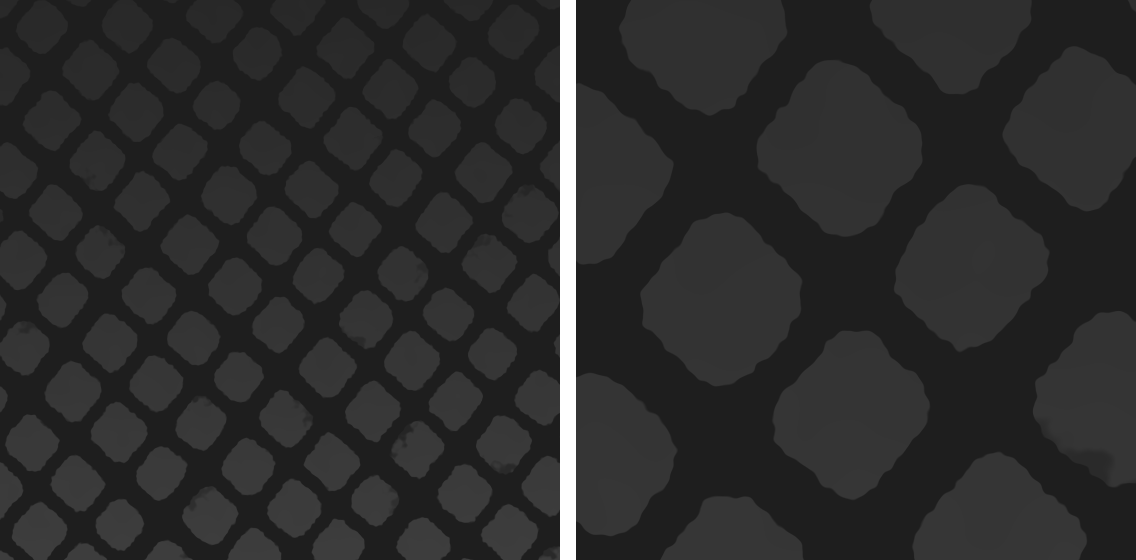
Left, the full canvas; right, a detail of the centre.
Reproduce this pattern procedurally as a WebGL 1 fragment shader.

```glsl
precision highp float;
// Slanted dark mesh with rounded openings over a soft grey gradient, lightly smudged.

uniform vec2 u_resolution;

float hash(vec2 p) {
    p = fract(p * vec2(0.1731, 0.2317) + 0.37);
    p += dot(p, p.yx + 21.37);
    return fract(p.x * p.y * 47.3);
}

vec2 gradientAt(vec2 cell) {
    float angle = 6.2832 * hash(cell);
    return vec2(cos(angle), sin(angle));
}

float gradientNoise(vec2 p) {
    vec2 i = floor(p), f = fract(p);
    vec2 u = f * f * f * (f * (f * 6.0 - 15.0) + 10.0);
    vec2 e = vec2(1.0, 0.0);
    float low = mix(dot(gradientAt(i), f), dot(gradientAt(i + e), f - e), u.x);
    float high = mix(dot(gradientAt(i + e.yx), f - e.yx), dot(gradientAt(i + 1.0), f - 1.0), u.x);
    return mix(low, high, u.y);
}

float roundedBox(vec2 p, vec2 halfSize, float radius) {
    vec2 d = abs(p) - halfSize + radius;
    return length(max(d, 0.0)) + min(max(d.x, d.y), 0.0) - radius;
}

// Canvas position to mesh coordinates, one unit per opening
vec2 toMesh(vec2 p) {
    vec2 across = vec2(0.0819, -0.0740), up = vec2(0.0698, 0.0876);
    vec2 d = p - vec2(0.634, 0.590);
    float area = across.x * up.y - across.y * up.x;
    return vec2(d.x * up.y - d.y * up.x, across.x * d.y - across.y * d.x) / area;
}

void main() {
    float scale = min(u_resolution.x, u_resolution.y);
    vec2 p = gl_FragCoord.xy / scale;
    vec2 mesh = toMesh(p);
    vec2 id = floor(mesh + 0.5);

    // Every third opening is narrower and followed by a thicker strand
    vec2 wide = step(0.5, mod(id, 3.0));
    vec2 jitter = vec2(hash(id + 3.0), hash(id + 17.0)) - 0.5;
    vec2 local = mesh - id - 0.05 * wide - 0.025 * jitter;
    vec2 halfSize = 0.345 + 0.038 * wide + 0.02 * jitter.yx;

    // Ragged opening outline
    float ragged = 0.035 * gradientNoise(p * 38.0) + 0.03 * gradientNoise(p * 115.0);
    float radius = 0.15 + 0.09 * hash(id + 31.0);
    float edge = roundedBox(local, halfSize, radius) + ragged;
    float blur = 9.0 / scale;
    float opening = 1.0 - smoothstep(-blur, blur, edge);

    // Smudges on one side of some openings, more often at the lower right
    vec2 side = gradientAt(id + 53.0);
    float chance = 0.12 + 0.45 * p.x * (1.0 - p.y);
    float patchy = 0.3 * gradientNoise(p * 45.0) + 0.15 * gradientNoise(p * 100.0);
    float smudge = smoothstep(0.25, 0.42, dot(local, side) + patchy);
    smudge *= step(hash(id + 71.0), chance) * (0.4 + 0.4 * hash(id + 89.0));

    float strand = 0.117;
    float backing = mix(0.24, 0.157, p.y) + 0.004 * gradientNoise(p * 25.0);
    backing = mix(backing, strand + 0.01, smudge);
    gl_FragColor = vec4(vec3(mix(strand, backing, opening)), 1.0);
}
```
